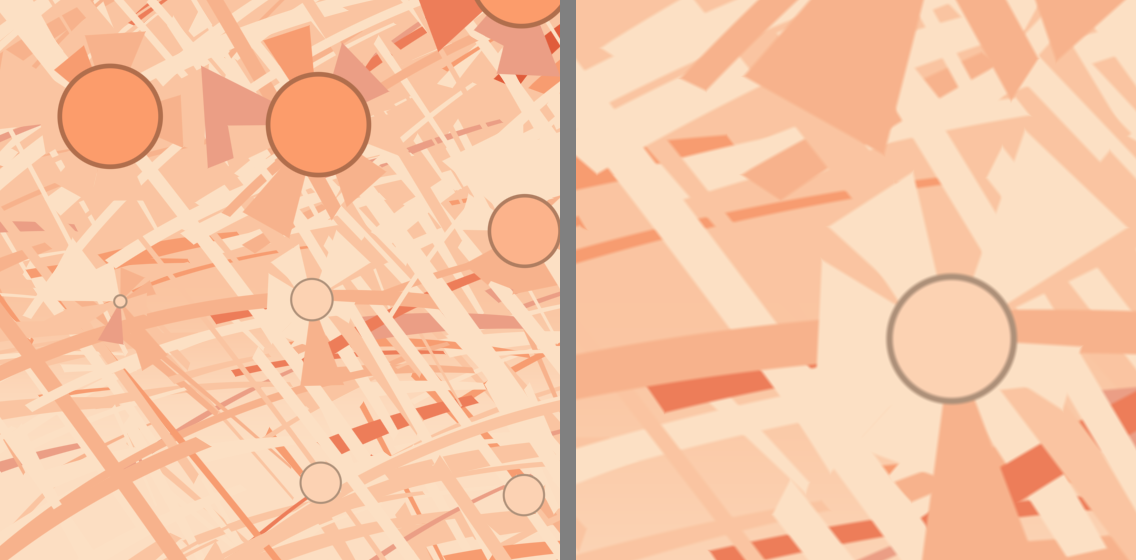
Left, the full canvas; right, a detail of the centre.
Write a WebGL 1 fragment shader that draws this background.

```glsl
precision highp float;
// Peach network: woven curved strokes, fans of arrowheads and outlined round nodes.
uniform vec2 u_resolution;

vec4 hash4(float n) {
  return fract(sin(n * vec4(12.99, 78.23, 37.72, 93.99) + vec4(1.3, 4.1, 2.7, 5.9)) * 4375.85);
}

float cover(float d) {
  return 1.0 - smoothstep(-0.0015, 0.0015, d);
}

vec2 turn(vec2 v, float a) {
  float c = cos(a), s = sin(a);
  return vec2(c * v.x + s * v.y, c * v.y - s * v.x);
}

// Tone 0 is cream, tone 1 is red.
vec3 palette(float tone) {
  vec3 c = vec3(0.99, 0.88, 0.77);
  c = mix(c, vec3(0.98, 0.77, 0.63), step(0.40, tone));
  c = mix(c, vec3(0.97, 0.70, 0.55), step(0.65, tone));
  c = mix(c, vec3(0.97, 0.61, 0.44), step(0.76, tone));
  c = mix(c, vec3(0.92, 0.62, 0.52), step(0.85, tone));
  c = mix(c, vec3(0.93, 0.49, 0.35), step(0.92, tone));
  return mix(c, vec3(0.88, 0.36, 0.23), step(0.985, tone));
}

// Rising arcs: steep at the top and bottom, nearly flat in the middle.
float arcAngle(vec2 c) {
  float top = smoothstep(0.5, 0.9, c.y);
  float bottom = 1.0 - smoothstep(0.0, 0.4, c.y);
  return 0.2 + 0.5 * top + 0.4 * bottom * (1.2 - c.x);
}

vec3 drawStrokes(vec3 col, vec2 p) {
  for (int i = 0; i < 290; i++) {
    float n = float(i);
    vec4 place = hash4(n + 1.0);
    vec4 form = hash4(n + 401.5);
    float late = step(245.0, n);
    vec2 c = place.xy * 1.2 - 0.1;

    // Falling straight lines cross the rising arcs.
    float falling = step(place.z, 0.3 + 0.15 * late + 0.3 * step(1.5, c.x + c.y));
    float angle = mix(arcAngle(c), -0.95, falling) + (form.x - 0.5) * mix(0.5, 0.25, late);
    float bend = mix(0.35, 0.04, falling);
    float halfLength = mix(0.05 + 0.19 * form.y, 0.25 + 0.35 * form.y, late);
    float halfWidth = mix(0.003 + 0.014 * form.z * form.z, 0.004 + 0.010 * form.z, late);

    vec2 q = turn(p - c, angle);
    q.y += bend * q.x * q.x;
    float taper = 1.0 - 0.4 * (1.0 - late) * clamp(q.x / halfLength, -1.0, 1.0);
    float d = max(abs(q.y) - halfWidth * taper, abs(q.x + 0.5 * q.y) - halfLength);
    float tone = form.w * mix(1.0, 0.8, max(late, falling));
    col = mix(col, palette(tone), cover(d));
  }
  return col;
}

// Node centre in xy, radius in z: large in the top row, small at the bottom.
vec3 node(float n) {
  float row = floor(n / 3.0);
  float column = mod(n, 3.0);
  vec2 c = vec2(0.20 + 0.37 * column, 0.13 + 0.33 * row);
  c.y += 0.06 * row * column * (column - 1.0);
  c += (hash4(n + 7.0).xy - 0.5) * 0.03;
  float r = row < 0.5 ? 0.036 : row < 1.5 ? 0.011 + 0.026 * column : 0.090;
  return vec3(c, r);
}

// Triangles spread from each node, their bases facing outwards.
vec3 drawArrowheads(vec3 col, vec2 p) {
  for (int i = 1; i < 9; i++) {
    vec3 disc = node(float(i));
    float top = step(5.5, float(i));
    float busy = step(2.5, float(i));
    for (int j = 0; j < 8; j++) {
      vec4 h = hash4(float(i) * 17.0 + float(j) + 60.0);
      vec2 q = turn(p - disc.xy, 0.785 * (float(j) + h.x));
      float reach = disc.z + busy * (0.03 + 0.10 * h.y);
      float slope = 0.2 + 0.3 * h.z;
      float d = max(q.x + 0.25 * (h.x - 0.5) * q.y - reach, (abs(q.y) - slope * q.x) * 0.92);
      float tone = mix(h.w * 0.9, 0.42 + 0.54 * h.w, top);
      col = mix(col, palette(tone), cover(d));
    }
  }
  return col;
}

// Larger discs are deeper in colour, with browner and thicker rims.
vec3 drawNodes(vec3 col, vec2 p) {
  for (int i = 1; i < 9; i++) {
    vec3 disc = node(float(i));
    float size = smoothstep(0.03, 0.09, disc.z);
    float d = length(p - disc.xy) - disc.z;
    vec3 fill = mix(vec3(0.99, 0.83, 0.71), vec3(0.99, 0.61, 0.42), size);
    vec3 rim = mix(vec3(0.68, 0.57, 0.48), vec3(0.69, 0.43, 0.30), size);
    col = mix(col, fill, cover(d));
    col = mix(col, rim, cover(abs(d) - mix(0.0018, 0.0042, size)));
  }
  return col;
}

void main() {
  vec2 p = gl_FragCoord.xy / u_resolution.y;
  vec3 col = mix(vec3(0.98, 0.77, 0.63), vec3(0.99, 0.87, 0.76), 1.0 - smoothstep(0.2, 0.5, p.y));
  col = drawStrokes(col, p);
  col = drawArrowheads(col, p);
  col = drawNodes(col, p);
  gl_FragColor = vec4(col, 1.0);
}
```
